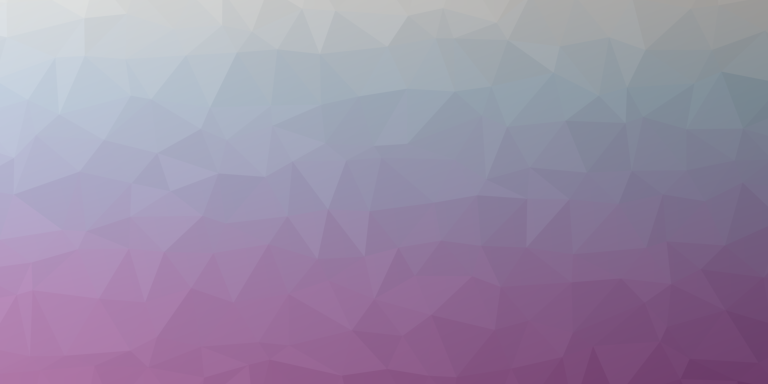
Write a Shadertoy shader that draws this background.

```glsl
// Low-poly mesh of soft triangles, shaded from pale grey-blue down to plum.
#define CELL vec2(0.122, 0.102)  // mesh cell size, in canvas heights
#define JITTER 0.72              // vertex scatter, in cells
#define TILT 0.045               // upward slope of the mesh rows
#define FACET 0.62               // 0 = smooth gradient, 1 = flat triangles
#define CONTRAST 0.028           // random brightness range of a triangle

// Colour stops from bottom to top, along the left and right borders
const vec3 LEFT[5] = vec3[5](
    vec3(0.69, 0.47, 0.66), vec3(0.71, 0.55, 0.73), vec3(0.70, 0.69, 0.81),
    vec3(0.76, 0.81, 0.87), vec3(0.88, 0.89, 0.89));
const vec3 RIGHT[5] = vec3[5](
    vec3(0.41, 0.22, 0.40), vec3(0.45, 0.31, 0.47), vec3(0.45, 0.42, 0.53),
    vec3(0.47, 0.53, 0.57), vec3(0.62, 0.61, 0.60));

vec2 hash22(vec2 p) {
    vec3 q = fract(vec3(p.xyx) * vec3(0.1031, 0.1030, 0.0973));
    q += dot(q, q.yzx + 33.33);
    return fract((q.xx + q.yz) * q.zy);
}

// Two-way gradient over the canvas, uv in 0..1
vec3 gradient(vec2 uv) {
    uv = clamp(uv, 0.0, 1.0);
    float level = uv.y * 4.0;
    int stop = min(int(level), 3);
    float t = level - float(stop);
    vec3 left = mix(LEFT[stop], LEFT[stop + 1], t);
    vec3 right = mix(RIGHT[stop], RIGHT[stop + 1], t);
    return mix(left, right, uv.x);
}

// Scattered mesh vertex; odd rows are shifted by half a cell
vec2 vertex(vec2 id) {
    vec2 offset = (hash22(id + 57.0) - 0.5) * JITTER;
    offset.x += 0.5 * mod(id.y, 2.0);
    vec2 pos = (id + offset) * CELL;
    pos.y += TILT * pos.x;
    return pos;
}

float cross2(vec2 a, vec2 b) { return a.x * b.y - a.y * b.x; }

// Signed distance to the line a-b, positive on its left
float edgeDistance(vec2 p, vec2 a, vec2 b) {
    return cross2(normalize(b - a), p - a);
}

// Adds one triangle: rgb holds weighted colour, a holds coverage
void addTriangle(inout vec4 sum, vec2 p, vec2 a, vec2 b, vec2 c,
                 float seed, float aspect) {
    float winding = sign(cross2(b - a, c - a));
    float inside = winding * edgeDistance(p, a, b);
    inside = min(inside, winding * edgeDistance(p, b, c));
    inside = min(inside, winding * edgeDistance(p, c, a));
    float soft = 0.8 / iResolution.y;
    float cover = smoothstep(-soft, soft, inside);
    vec2 shadePoint = mix(p, (a + b + c) / 3.0, FACET);
    vec3 color = gradient(shadePoint / vec2(aspect, 1.0));
    color += (seed - 0.5) * CONTRAST;
    sum += vec4(color, 1.0) * cover;
}

void mainImage(out vec4 fragColor, in vec2 fragCoord) {
    vec2 p = fragCoord / iResolution.y;
    float aspect = iResolution.x / iResolution.y;
    vec2 home = floor(vec2(p.x, p.y - TILT * p.x) / CELL);
    vec4 sum = vec4(gradient(p / vec2(aspect, 1.0)), 1.0) * 0.0001;

    // Split each nearby quad along its shorter diagonal
    for (int y = -1; y <= 1; y++) {
        for (int x = -2; x <= 1; x++) {
            vec2 id = home + vec2(x, y);
            vec2 a = vertex(id);
            vec2 b = vertex(id + vec2(1, 0));
            vec2 c = vertex(id + vec2(1, 1));
            vec2 d = vertex(id + vec2(0, 1));
            vec2 seed = hash22(id + 211.0);
            if (distance(a, c) < distance(b, d)) {
                addTriangle(sum, p, a, b, c, seed.x, aspect);
                addTriangle(sum, p, a, c, d, seed.y, aspect);
            } else {
                addTriangle(sum, p, a, b, d, seed.x, aspect);
                addTriangle(sum, p, b, c, d, seed.y, aspect);
            }
        }
    }
    fragColor = vec4(sum.rgb / sum.a, 1.0);
}
```
